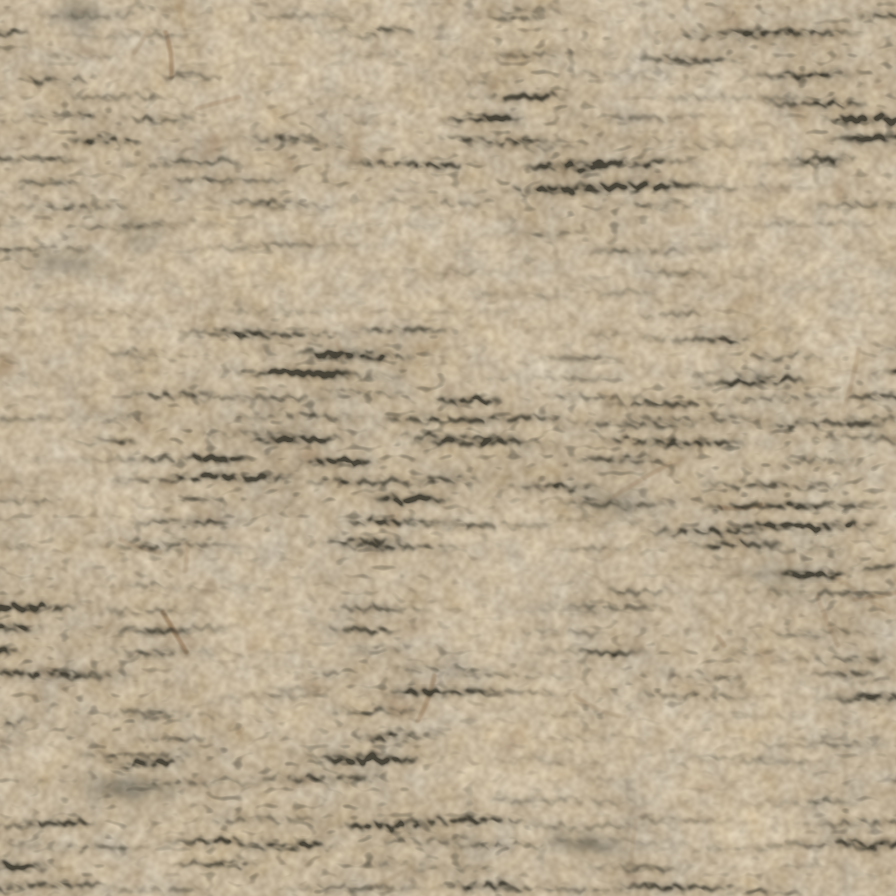
Give the GLSL for this texture, as a Shadertoy shader.

```glsl
// Coarse beige recycled paper with broken rows of dark ragged dashes, fibres and smudges.
#define ROWS 42.0
#define DASH_CELLS 4.4
#define DASH_THICKNESS 0.15
#define DASH_SHARE 0.72
#define INK_STRENGTH 1.2
#define GRAIN 0.085
#define PAPER vec3(0.772, 0.712, 0.610)
#define INK vec3(0.22, 0.21, 0.17)
#define RUST vec3(0.48, 0.34, 0.21)
#define FIBRES 26
#define SMUDGES 7

// Integer hash: two values in 0..1 per lattice point
vec2 hash2(vec2 cell) {
    uvec2 q = uvec2(ivec2(floor(cell)) + 4096);
    q = q * 1664525u + 1013904223u;
    q.x += q.y * 1664525u;
    q.y += q.x * 1664525u;
    q ^= q >> 16u;
    q.x += q.y * 1664525u;
    q.y += q.x * 1664525u;
    q ^= q >> 16u;
    return vec2(q & 65535u) / 65535.0;
}

float cornerSlope(vec2 cell, vec2 offset) {
    float angle = 6.2832 * hash2(cell).x;
    return dot(vec2(cos(angle), sin(angle)), offset);
}

// Gradient noise, roughly -0.7..0.7
float gradientNoise(vec2 p) {
    vec2 i = floor(p), f = p - i;
    vec2 u = f * f * f * (f * (f * 6.0 - 15.0) + 10.0);
    vec2 e = vec2(1.0, 0.0);
    return mix(mix(cornerSlope(i, f), cornerSlope(i + e, f - e), u.x),
               mix(cornerSlope(i + e.yx, f - e.yx), cornerSlope(i + 1.0, f - 1.0), u.x), u.y);
}

// Patches where the dashes gather, 0..1
float clusterMask(vec2 p) {
    return smoothstep(-0.35, 0.35, gradientNoise(p * vec2(4.0, 5.0) + 21.0)
                                 + 0.5 * gradientNoise(p * vec2(9.0, 11.0) + 3.0));
}

// One layer of dashes: every row is split into cells, each holding at most one dash
float dashLayer(vec2 p, float layer, float cluster) {
    float y = p.y * ROWS + layer * 0.2 + 0.35 * gradientNoise(p * 2.0 + 9.0);
    float row = floor(y);
    float x = p.x * DASH_CELLS + hash2(vec2(row, 300.0 + layer)).x * 7.0;
    vec2 id = vec2(floor(x), row + layer * 500.0);
    vec2 place = hash2(id), look = hash2(id + 1000.0);

    // Soft, uneven ends
    float halfLength = mix(0.18, 0.4, look.x);
    float along = abs(fract(x) - mix(0.42, 0.58, place.x)) / halfLength;
    float ends = 1.0 - smoothstep(0.35, 1.1, along);

    // Ragged line made of short touching beads
    float wobble = 0.27 * gradientNoise(vec2(p.x * 95.0, row * 7.3 + layer))
                 + 0.12 * gradientNoise(vec2(p.x * 30.0, row * 3.7));
    float across = (fract(y) - mix(0.4, 0.6, place.y) - wobble) / DASH_THICKNESS;
    vec2 slanted = vec2(p.x * 88.0 + p.y * 45.0, p.y * 105.0);
    float beads = smoothstep(-0.3, 0.32, gradientNoise(slanted + layer * 17.0)
                  + 0.5 * gradientNoise(p * vec2(26.0, 60.0)) + 0.25 * (look.y - 0.4));

    float shown = step(hash2(id + 2000.0).x, DASH_SHARE);
    float strength = shown * mix(0.28, 1.0, pow(look.y, 1.6)) * mix(0.2, 1.0, cluster);
    float core = exp(-across * across) * mix(0.12, 1.0, beads);
    float halo = 0.17 * exp(-0.24 * across * across);
    return strength * ends * (core + halo);
}

// Thin bent fibres and a few round flecks
float fibreMask(vec2 p) {
    float mask = 0.0;
    for (int i = 0; i < FIBRES; i++) {
        vec2 seed = vec2(float(i), 77.0);
        vec2 d = p - hash2(seed);
        vec2 shape = hash2(seed + 100.0), tone = hash2(seed + 200.0);
        float angle = shape.x * 3.1416;
        d = mat2(cos(angle), -sin(angle), sin(angle), cos(angle)) * d;
        float reach = mix(0.003, 0.042, shape.y);
        d.y += (tone.x - 0.5) * 9.0 * d.x * d.x;
        float dist = length(vec2(max(abs(d.x) - reach, 0.0), d.y));
        mask = max(mask, (1.0 - smoothstep(0.0005, 0.0046, dist)) * mix(0.1, 0.5, tone.y * tone.y));
    }
    return mask;
}

// Soft grey stains, wider than tall
float smudgeMask(vec2 p) {
    float mask = 0.0;
    for (int i = 0; i < SMUDGES; i++) {
        vec2 seed = vec2(float(i), 911.0);
        vec2 size = mix(vec2(0.018, 0.010), vec2(0.045, 0.019), hash2(seed + 50.0));
        vec2 d = (p - hash2(seed)) / size;
        d.y += 0.3 * d.x;
        mask += exp(-dot(d, d)) * mix(0.25, 0.6, hash2(seed + 90.0).x);
    }
    return mask * (0.9 + 0.6 * gradientNoise(p * 60.0));
}

void mainImage(out vec4 fragColor, in vec2 fragCoord) {
    vec2 p = fragCoord / iResolution.xy;
    vec2 turned = mat2(0.8, 0.6, -0.6, 0.8) * p;
    float cluster = clusterMask(p);

    // Paper pulp: fine grain, soft mottling and warm or cool tints
    float grain = gradientNoise(turned * 125.0) + 0.8 * gradientNoise(turned.yx * 67.0 + 5.0)
                + 0.7 * gradientNoise(turned * 27.0 + 11.0) + 0.5 * gradientNoise(p * 8.0 + 15.0);
    float warmth = gradientNoise(turned * 38.0 + 31.0) + 0.6 * gradientNoise(p * 9.0 + 47.0);
    vec3 color = PAPER + GRAIN * grain * vec3(0.95, 1.0, 1.0);
    color += warmth * vec3(0.012, -0.006, -0.035);
    color -= 0.035 * (cluster - 0.35);

    // Rust tints and fibres
    float tint = smoothstep(0.28, 0.65, gradientNoise(turned * 24.0 + 63.0));
    color = mix(color, RUST, 0.22 * tint);
    color = mix(color, RUST, fibreMask(p));

    // Stains, stray ink specks and dashes
    color = mix(color, vec3(0.36, 0.35, 0.31), clamp(smudgeMask(p), 0.0, 0.7));
    float specks = smoothstep(0.15, 0.6, gradientNoise(p * vec2(62.0, 105.0) + 81.0));
    float ink = dashLayer(p, 0.0, cluster) + dashLayer(p, 1.0, cluster);
    ink += specks * mix(0.08, 0.32, cluster);
    color = mix(color, INK, clamp(ink * INK_STRENGTH, 0.0, 0.88));

    fragColor = vec4(color, 1.0);
}
```
